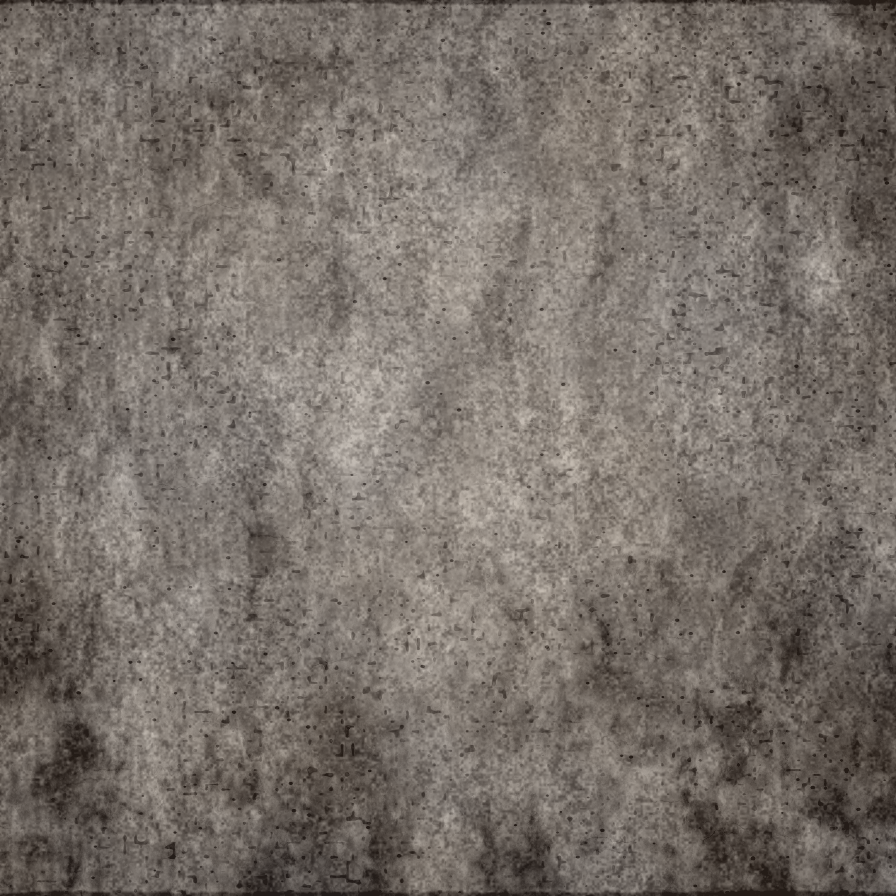
Reproduce this texture procedurally as a Shadertoy shader.

```glsl
const vec3 DARK = vec3(0.27, 0.24, 0.22);
const vec3 LIGHT = vec3(0.63, 0.60, 0.57);
const vec3 WARM = vec3(0.010, 0.0, -0.014);
const float BASE_TONE = 0.595;
const vec2 GLOW_CENTER = vec2(0.47, 0.56);
const float GLOW_GAIN = 0.17;
const float BLOTCH_GAIN = 0.25;
const float STREAK_GAIN = 0.20;
const float GRAIN_GAIN = 0.34;
const float CRUMB_GAIN = 0.24;
const float STAIN_GAIN = 0.20;
const float SPECK_GAIN = 0.20;
const float PIT_GAIN = 0.26;
const float PIT_CELLS = 60.0;
const float EDGE_WIDTH = 0.006;

float hash(vec2 p) {
    vec3 q = fract(p.xyx * 0.1031);
    q += dot(q, q.yzx + 33.33);
    return fract((q.x + q.y) * q.z);
}

float noise(vec2 p) {
    vec2 cell = floor(p);
    vec2 f = fract(p);
    f = f * f * (3.0 - 2.0 * f);
    float low = mix(hash(cell), hash(cell + vec2(1, 0)), f.x);
    float high = mix(hash(cell + vec2(0, 1)), hash(cell + vec2(1, 1)), f.x);
    return mix(low, high, f.y);
}

// Layered noise, each layer turned to hide the lattice
float fbm(vec2 p) {
    float sum = 0.0;
    float gain = 0.5;
    for (int i = 0; i < 6; i++) {
        sum += gain * noise(p);
        p = mat2(1.76, 1.0, -1.0, 1.76) * p + vec2(17.3, 41.7);
        gain *= 0.58;
    }
    return sum / 1.145;
}

// Round holes in random cells; the share of filled cells is set by density
float holes(vec2 uv, float cells, float density, float radius) {
    vec2 p = uv * cells;
    vec2 cell = floor(p);
    float blur = 0.6 * cells / iResolution.y;
    vec2 center = 0.2 + 0.6 * vec2(hash(cell + 11.0), hash(cell + 57.0));
    float size = radius * mix(0.5, 1.0, hash(cell + 83.0));
    float d = length((fract(p) - center) * vec2(0.85, 1.15));
    float filled = step(hash(cell + 129.0), density);
    return filled * (1.0 - smoothstep(size - blur, size + blur, d));
}

void mainImage(out vec4 fragColor, in vec2 fragCoord) {
    vec2 uv = fragCoord / iResolution.xy;
    vec2 warp = vec2(fbm(uv * 18.0), fbm(uv * 18.0 + 60.0)) - 0.5;
    vec2 p = uv + 0.05 * warp;

    // Fine grit, coarser crumbs and brushed vertical lines
    float grit = 0.5 * noise(uv * 235.0) + 0.5 * noise(uv.yx * 370.0 + 9.0) - 0.5;
    float crumbs = fbm(uv * vec2(64.0, 54.0) + 31.0) - 0.5;
    float brushed = noise(uv * vec2(190.0, 34.0) + 5.0) - 0.5;
    float leftSide = 1.0 - smoothstep(0.12, 0.42, uv.x);
    float low = 1.0 - smoothstep(0.08, 0.48, uv.y);

    // Broad light and weathered patches
    float falloff = length((uv - GLOW_CENTER) * vec2(1.0, 0.9));
    float tone = BASE_TONE - GLOW_GAIN * smoothstep(0.08, 0.72, falloff);
    tone += BLOTCH_GAIN * (fbm(p * vec2(10.0, 7.0) + 3.0) - 0.5);
    tone += STREAK_GAIN * (noise(p * vec2(30.0, 7.0) + 71.0) * 0.4
        + fbm(p * vec2(40.0, 15.0) + 12.0) * 0.6 - 0.5);
    tone += GRAIN_GAIN * grit + CRUMB_GAIN * crumbs;
    tone += brushed * mix(0.03, 0.10, leftSide);

    // Dark stains gather low down and break up into grit
    float stain = fbm(p * vec2(10.0, 7.5) + 23.0) + 0.9 * crumbs + 0.35 * grit;
    stain = smoothstep(0.46, 0.74, stain + 0.09 * low);
    tone -= STAIN_GAIN * stain * mix(0.50, 1.0, low);

    // Sparse dark scuffs, drawn out upright
    float scuff = fbm(p * vec2(24.0, 11.0) + 310.0) + 0.5 * crumbs;
    tone -= 0.09 * smoothstep(0.60, 0.74, scuff);

    // Pale lime runs down the right side, with flakes elsewhere
    float run = exp(-pow((p.x - 0.92 + 0.12 * (uv.y - 0.72)) / 0.028, 2.0));
    run *= smoothstep(0.55, 0.72, uv.y) * (1.0 - smoothstep(0.76, 0.88, uv.y));
    float flakes = fbm(uv * vec2(60.0, 34.0) + 90.0);
    tone += 0.12 * run * smoothstep(0.40, 0.60, flakes);
    tone += 0.06 * smoothstep(0.57, 0.68, flakes);

    // Short, thin horizontal scratches
    float ridge = abs(noise(p * vec2(9.0, 60.0) + 44.0) - 0.5);
    float scratch = 1.0 - smoothstep(0.0, 0.06, ridge);
    tone -= 0.07 * scratch * smoothstep(0.60, 0.72, fbm(uv * vec2(16.0, 30.0) + 120.0));

    // Ragged specks crowd in patches; small round pits are rarer
    float speckArea = smoothstep(0.36, 0.62, fbm(uv * 9.0 + 150.0));
    float specks = noise(uv * vec2(165.0, 185.0) + 77.0) + 0.25 * grit;
    tone -= SPECK_GAIN * smoothstep(0.76, 0.94, specks) * mix(0.35, 1.0, speckArea);
    tone -= PIT_GAIN * holes(uv, PIT_CELLS, 0.07, 0.13);

    // Ragged dark rim at top and bottom
    float rim = min(uv.y, 1.0 - uv.y) - EDGE_WIDTH * fbm(vec2(uv.x * 24.0, uv.y * 3.0));
    tone -= 0.18 * (1.0 - smoothstep(-0.001, 0.003, rim));

    // Tone to colour, with faint brown patches
    tone = clamp(tone, 0.14, 0.76);
    vec3 color = mix(DARK, LIGHT, (tone - DARK.r) / (LIGHT.r - DARK.r));
    color += WARM * 2.0 * (fbm(p * 6.0 + 200.0) - 0.5);
    fragColor = vec4(color, 1.0);
}
```
